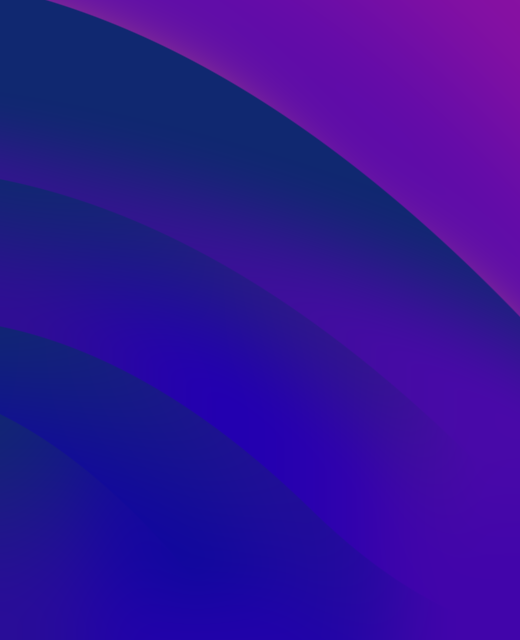
Reproduce this background procedurally as a Shadertoy shader.

```glsl
// Overlapping curved sheets in deep blue and violet under a magenta sky.
// Each sheet lies below a polynomial edge and is shaded from a dark rim
// to a vivid body; the inner sheets dissolve toward the right.

const vec3 NAVY       = vec3(0.063, 0.155, 0.440);
const vec3 SKY_VIOLET = vec3(0.360, 0.042, 0.665);
const vec3 SKY_MAGENTA= vec3(0.530, 0.065, 0.635);
const vec3 RIM_PINK   = vec3(0.470, 0.140, 0.600);
const vec3 INDIGO     = vec3(0.200, 0.080, 0.560);
const vec3 VIOLET     = vec3(0.285, 0.035, 0.660);
const vec3 PLUM       = vec3(0.185, 0.055, 0.580);
const vec3 ULTRAMARINE= vec3(0.138, 0.000, 0.690);
const vec3 RIGHT_BODY = vec3(0.255, 0.018, 0.668);
const vec3 COBALT     = vec3(0.070, 0.030, 0.620);
const vec3 LOW_BLUE   = vec3(0.130, 0.010, 0.665);
const vec3 LEFT_BODY  = vec3(0.160, 0.050, 0.595);

const float GLOW_WIDTH = 0.040;
const float EDGE_PIXELS = 1.0;

// Height of a parabola whose coefficients are ordered constant to square.
float curve(vec3 k, float x) {
    return k.x + x * (k.y + x * k.z);
}

// Antialiased coverage below an edge of the given slope.
float below(float depth, float slope) {
    float soft = EDGE_PIXELS * length(vec2(slope / iResolution.x, 1.0 / iResolution.y));
    return smoothstep(-soft, soft, depth);
}

vec3 skyColor(float x, float depth) {
    float height = max(-depth, 0.0);
    vec3 sky = mix(SKY_VIOLET, SKY_MAGENTA, smoothstep(0.02, 0.52, height));
    float strength = mix(0.35, 0.95, smoothstep(0.0, 0.35, abs(x - 0.72)));
    return mix(sky, RIM_PINK, strength * exp(-height / GLOW_WIDTH));
}

vec3 outerColor(float x, float y) {
    float start = curve(vec3(0.14, 0.12, 0.12), x);
    float blend = smoothstep(start, start + 0.17 + 0.12 * x, y);
    vec3 body = mix(INDIGO, VIOLET, smoothstep(0.1, 1.0, x));
    body = mix(body, RIGHT_BODY, smoothstep(0.66, 0.95, y));
    return mix(NAVY, body, blend);
}

vec3 middleColor(float x, float depth) {
    vec3 rim = mix(NAVY, INDIGO, smoothstep(0.0, 0.8, x));
    vec3 body = mix(PLUM, ULTRAMARINE, smoothstep(0.0, 0.45, x));
    body = mix(body, RIGHT_BODY, smoothstep(0.45, 0.92, x));
    return mix(rim, body, smoothstep(-0.04, 0.22, depth));
}

vec3 innerColor(float x, float y, float depth) {
    vec3 rim = mix(NAVY, vec3(0.13, 0.05, 0.60), smoothstep(-0.1, 0.68, x));
    vec3 body = mix(COBALT, LOW_BLUE, smoothstep(0.35, 0.7, x));
    body = mix(body, LOW_BLUE, smoothstep(0.86, 1.02, y));
    body = mix(body, RIGHT_BODY, 0.6 * smoothstep(0.6, 0.9, x));
    return mix(rim, body, smoothstep(-0.04, 0.27, depth));
}

vec3 cornerColor(float x, float y) {
    vec3 rim = mix(NAVY, COBALT, smoothstep(-0.05, 0.42, x));
    vec3 body = mix(LEFT_BODY, LOW_BLUE, smoothstep(0.0, 0.35, x));
    return mix(rim, body, smoothstep(0.60, 0.98, y));
}

void mainImage(out vec4 fragColor, in vec2 fragCoord) {
    vec2 uv = fragCoord / iResolution.xy;
    float x = uv.x;
    float y = 1.0 - uv.y; // distance down from the top

    // Signed depth below each sheet's edge
    float bend = max(x - 0.6, 0.0);
    float outer  = y - curve(vec3(-0.019, 0.186, 0.328), x);
    float middle = y - curve(vec3(0.280, 0.160, 0.352), x);
    float inner  = y - curve(vec3(0.510, 0.166, 0.522), x) + 1.3 * bend * bend;
    float corner = y - curve(vec3(0.647, 0.400, 0.780), x);

    // Sheets from back to front, with fades at their right ends
    vec3 color = skyColor(x, outer);
    color = mix(color, outerColor(x, y), below(outer, 0.186 + 0.656 * x));
    color = mix(color, middleColor(x, middle),
                below(middle, 0.160 + 0.704 * x) * (1.0 - smoothstep(0.66, 0.94, x)));
    color = mix(color, innerColor(x, y, inner),
                below(inner, 0.166 + 1.044 * x - 2.6 * bend) * (1.0 - smoothstep(0.58, 0.90, x)));
    color = mix(color, cornerColor(x, y),
                below(corner, 0.400 + 1.560 * x) * (1.0 - smoothstep(0.10, 0.40, x)));

    fragColor = vec4(color, 1.0);
}
```
